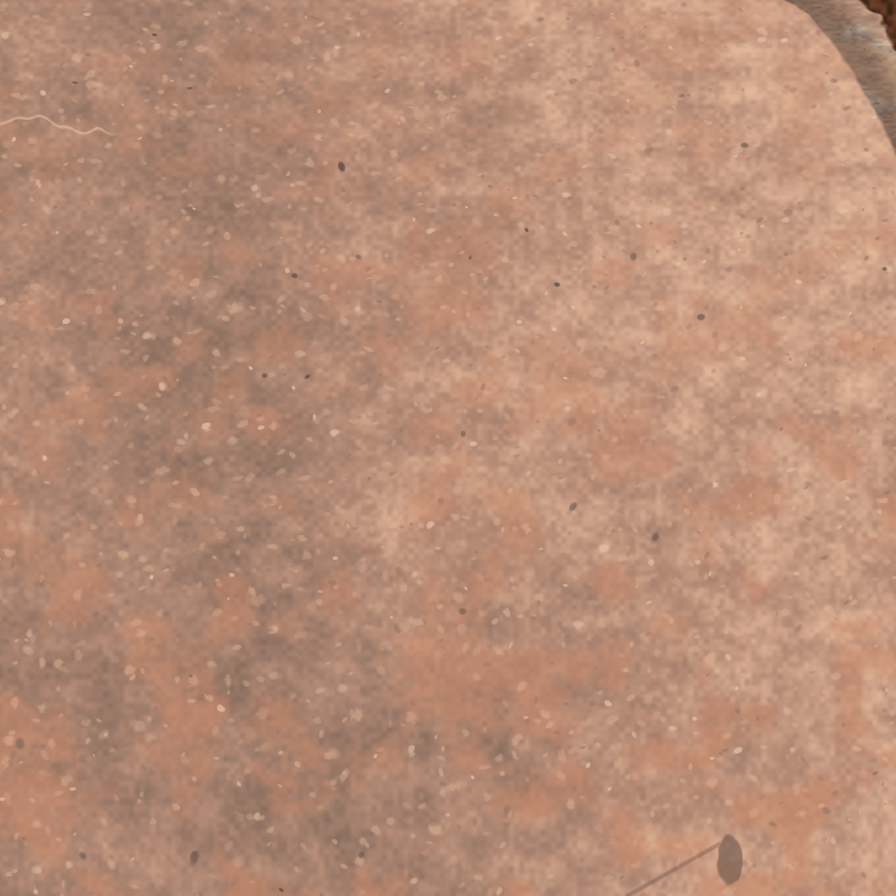
A Shadertoy shader for this texture:

```glsl
#define DARK_STONE vec3(0.57, 0.45, 0.39)
#define MID_STONE vec3(0.715, 0.55, 0.467)
#define PALE_STONE vec3(0.87, 0.70, 0.585)
#define RUST vec3(0.78, 0.53, 0.41)
#define CHIP vec3(0.91, 0.77, 0.67)
#define PIT vec3(0.34, 0.29, 0.27)
#define PATCH_CONTRAST 0.75
#define MOTTLE_CONTRAST 0.65
#define GRAIN_CONTRAST 0.32
#define MOTTLE_SCALE 34.0

float hash(vec2 p) {
    return fract(sin(dot(p, vec2(127.1, 311.7))) * 43758.5453);
}

float noise(vec2 p) {
    vec2 i = floor(p), f = fract(p);
    f = f * f * (3.0 - 2.0 * f);
    return mix(mix(hash(i), hash(i + vec2(1, 0)), f.x),
               mix(hash(i + vec2(0, 1)), hash(i + vec2(1, 1)), f.x), f.y);
}

float fbm(vec2 p) {
    float sum = 0.0, amp = 0.533;
    for (int i = 0; i < 4; i++) {
        sum += amp * noise(p);
        p = mat2(1.6, 1.2, -1.2, 1.6) * p + 7.3;
        amp *= 0.5;
    }
    return sum;
}

// Scattered irregular flecks: one candidate per cell, kept with the given chance
float flecks(vec2 p, float cells, float chance, float size, float seed) {
    p *= cells;
    vec2 home = floor(p);
    float ragged = 0.7 * (noise(p * 5.0 + seed) - 0.5);
    float mask = 0.0;
    for (int y = -1; y <= 1; y++)
    for (int x = -1; x <= 1; x++) {
        vec2 cell = home + vec2(x, y);
        vec2 key = cell + seed;
        if (hash(key) > chance) continue;
        vec2 d = p - cell - vec2(hash(key + 17.3), hash(key + 41.9));
        float a = 6.2832 * hash(key + 63.1);
        d = mat2(cos(a), sin(a), -sin(a), cos(a)) * d;
        d.y *= 1.0 + hash(key + 5.7);
        float r = size * cells * mix(0.5, 1.2, pow(hash(key + 29.5), 2.0));
        float shape = 1.0 - smoothstep(0.5, 1.3, length(d) / r + ragged);
        mask = max(mask, shape * mix(0.4, 1.0, hash(key + 83.7)));
    }
    return mask;
}

float segment(vec2 p, vec2 a, vec2 b) {
    vec2 ab = b - a;
    return length(p - a - ab * clamp(dot(p - a, ab) / dot(ab, ab), 0.0, 1.0));
}

vec3 stone(vec2 uv) {
    // Grain is foreshortened towards the top
    vec2 p = vec2(uv.x, uv.y + 0.2 * uv.y * uv.y);
    float light = smoothstep(0.3, 1.1, uv.x + 0.15 * uv.y);
    float patches = fbm(p * 4.0 + 3.1) - 0.5;
    float mottle = fbm(p * MOTTLE_SCALE) - 0.5;
    float grain = noise(p * vec2(170.0, 140.0)) - 0.5;

    float tone = 0.39 + 0.33 * light + PATCH_CONTRAST * patches * (1.0 - 0.5 * light)
               + MOTTLE_CONTRAST * mottle + GRAIN_CONTRAST * grain;
    vec3 col = mix(DARK_STONE, MID_STONE, clamp(tone * 2.0, -0.2, 1.0));
    col = mix(col, PALE_STONE, clamp(tone * 2.0 - 1.0, 0.0, 1.1));

    // Rusty blotches, stronger near the bottom
    float rust = smoothstep(0.48, 0.72, fbm(p * 19.0 + 51.0));
    col = mix(col, RUST, rust * mix(0.6, 0.25, uv.y));

    // Pale chips and dark pits
    col = mix(col, PALE_STONE, 0.55 * flecks(p, 48.0, 0.4, 0.007, 11.0));
    col = mix(col, CHIP, 0.75 * flecks(p, 36.0, 0.14, 0.0055, 37.0));
    col = mix(col, DARK_STONE, 0.6 * flecks(p, 42.0, 0.2, 0.005, 71.0));
    col = mix(col, PIT, 0.85 * flecks(p, 13.0, 0.12, 0.006, 95.0));
    return col;
}

void mainImage(out vec4 fragColor, in vec2 fragCoord) {
    vec2 uv = fragCoord / iResolution.xy;
    vec3 col = stone(uv);

    // Faint pale vein on the left
    float veinY = 0.868 - 1.3 * uv.x * uv.x + 0.012 * (noise(uv.xx * 45.0) - 0.5);
    float vein = 1.0 - smoothstep(0.0006, 0.0025, abs(uv.y - veinY));
    col = mix(col, CHIP, 0.5 * vein * (1.0 - smoothstep(0.11, 0.14, uv.x)));

    // Leaf-shaped stain with a thin stem
    float leaf = length((uv - vec2(0.815, 0.041)) / vec2(0.014, 0.027));
    leaf += 0.25 * (noise(uv * 90.0) - 0.5);
    float stain = 0.65 * (1.0 - smoothstep(0.88, 1.1, leaf));
    float stem = segment(uv, vec2(0.70, 0.0), vec2(0.803, 0.058));
    stain = max(stain, 0.4 * (1.0 - smoothstep(0.001, 0.0035, stem)));
    col = mix(col, vec3(0.44, 0.34, 0.30), stain);

    // Rim in the upper right: shaded ground, then dark brush in the corner
    float drop = max(1.0 - uv.y, 0.0) / 0.17;
    float rim = uv.x - 0.875 - 0.125 * pow(drop, 0.7) + 0.008 * (fbm(uv * 40.0) - 0.5);
    vec3 ground = stone(uv + 3.0) * mix(0.68, 0.9, smoothstep(0.02, 0.07, rim));
    col = mix(col, ground, smoothstep(-0.002, 0.004, rim));
    float corner = dot(uv - vec2(0.965, 1.0), vec2(0.82, 0.57));
    corner += 0.012 * (noise(uv * 110.0) - 0.5);
    vec3 brush = mix(vec3(0.20, 0.11, 0.07), vec3(0.48, 0.29, 0.18), noise(uv * 150.0));
    col = mix(col, brush, smoothstep(-0.002, 0.004, corner));

    fragColor = vec4(col, 1.0);
}
```
